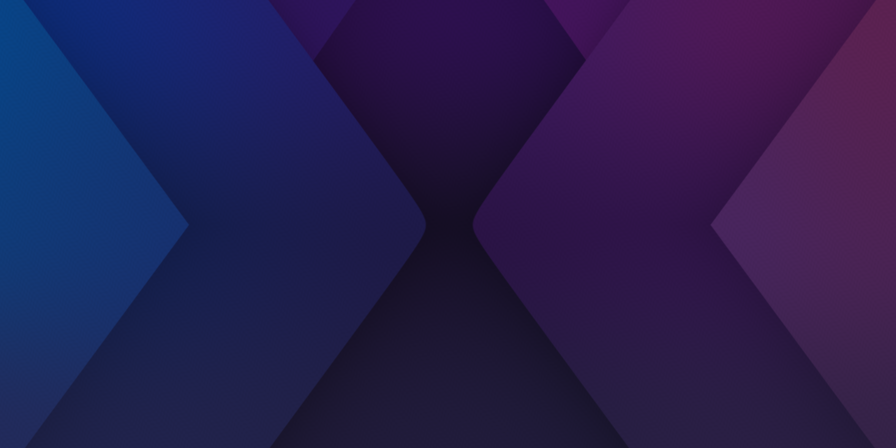
Write a Shadertoy shader that draws this background.

```glsl
// Signed distance to a sideways wedge: side 1.0 fills leftwards, -1.0 rightwards
float wedge(vec2 p, float tip, float side, float rounding) {
    float arm = length(vec2(p.y - 0.498, rounding));
    return (side * (p.x - tip) + 0.736 * arm) / 1.242;
}

// Vertical gradient through three heights
vec3 ramp(vec3 low, vec3 middle, vec3 high, float y) {
    return mix(mix(low, middle, smoothstep(0.0, 0.52, y)), high, smoothstep(0.42, 1.0, y));
}

// Soft darkening outside an edge
float shadow(float d, float strength, float spread) {
    return 1.0 - strength * exp(-max(d, 0.0) / spread);
}

float cover(float d) {
    float pixel = 1.0 / iResolution.y;
    return 1.0 - smoothstep(-pixel, pixel, d);
}

// Faint woven grain from crossed sines
float grain(vec2 p) {
    float bend = sin(91.0 * p.x + 57.0 * p.y);
    return sin(517.0 * p.x + 3.0 * bend) * sin(463.0 * p.y - 2.0 * bend);
}

void mainImage(out vec4 fragColor, in vec2 fragCoord) {
    vec2 p = fragCoord / iResolution.y;
    p.x *= 2.0 * iResolution.y / iResolution.x;

    float outerLeft = wedge(p, 0.422, 1.0, 0.0);
    float innerLeft = wedge(p, 0.969, 1.0, 0.025);
    float innerRight = wedge(p, 1.037, -1.0, 0.025);
    float outerRight = wedge(p, 1.586, -1.0, 0.0);

    // Dark centre, shaded by the panels on both sides
    vec3 color = ramp(vec3(0.13, 0.11, 0.235), vec3(0.115, 0.08, 0.2), vec3(0.18, 0.065, 0.315), p.y);
    color *= shadow(innerLeft, 0.26, 0.1) * shadow(innerRight, 0.26, 0.1);

    // Small corners at the top, bounded by edges that lean outwards going down
    float corner = (0.21 + 0.7 * (1.0 - p.y) - abs(p.x - 1.004)) / 1.22;
    color *= shadow(corner, 0.08, 0.08);
    vec3 cornerColor = mix(vec3(0.18, 0.08, 0.36), vec3(0.265, 0.08, 0.36), step(1.0, p.x));
    cornerColor *= shadow(min(innerLeft, innerRight), 0.15, 0.05);
    color = mix(color, cornerColor, cover(corner));

    // Blue inner panel
    vec3 blue = ramp(vec3(0.13, 0.145, 0.315), vec3(0.075, 0.155, 0.38), vec3(0.05, 0.19, 0.52), p.y);
    vec3 indigo = ramp(vec3(0.13, 0.125, 0.275), vec3(0.115, 0.1, 0.28), vec3(0.14, 0.11, 0.40), p.y);
    vec3 panel = mix(blue, indigo, smoothstep(0.05, 0.95, p.x + 0.2 * max(p.y - 0.5, 0.0)));
    panel *= shadow(outerLeft, 0.18, 0.12);
    color = mix(color, panel, cover(innerLeft));

    // Purple inner panel
    vec3 violet = ramp(vec3(0.14, 0.115, 0.25), vec3(0.165, 0.075, 0.27), vec3(0.24, 0.10, 0.375), p.y);
    vec3 plum = ramp(vec3(0.17, 0.125, 0.275), vec3(0.215, 0.09, 0.325), vec3(0.32, 0.10, 0.345), p.y);
    panel = mix(violet, plum, smoothstep(1.05, 1.75, p.x));
    panel *= shadow(outerRight, 0.2, 0.12);
    color = mix(color, panel, cover(innerRight));

    // Bright blue outer panel
    panel = ramp(vec3(0.13, 0.165, 0.355), vec3(0.06, 0.23, 0.47), vec3(0.03, 0.265, 0.525), p.y);
    panel = mix(panel, vec3(0.12, 0.14, 0.39), 1.1 * p.x * smoothstep(0.0, 0.4, p.y));
    color = mix(color, panel, cover(outerLeft));

    // Rosy outer panel
    panel = ramp(vec3(0.205, 0.135, 0.28), vec3(0.28, 0.145, 0.365), vec3(0.335, 0.14, 0.355), p.y);
    panel += vec3(0.02, -0.01, -0.04) * smoothstep(1.6, 2.0, p.x) * smoothstep(0.0, 0.6, p.y);
    color = mix(color, panel, cover(outerRight));

    color *= 1.0 + 0.02 * grain(p);
    fragColor = vec4(color, 1.0);
}
```
